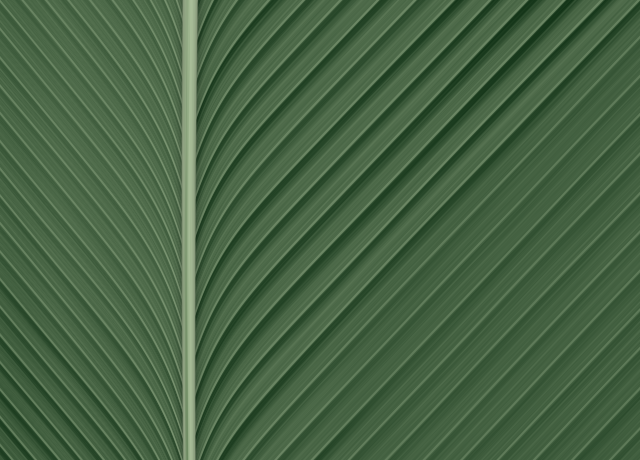
Give the GLSL for this texture, as a WebGL 2 fragment shader.

```glsl
#version 300 es
precision highp float;
// A pleated green leaf with a pale upright midrib and curved side veins.
// Each half is described by a vein label (height at which a vein leaves the
// rib); repeating that label gives folds, thin veins and stretched fibres.

uniform vec2 u_resolution;
out vec4 outColor;

const vec3 DEEP  = vec3(0.06, 0.19, 0.08);
const vec3 FACE  = vec3(0.33, 0.44, 0.31);
const vec3 VEIN  = vec3(0.52, 0.62, 0.48);
const vec3 RIB   = vec3(0.63, 0.71, 0.57);
const vec3 GROOVE = vec3(0.36, 0.48, 0.32);

float hash(float n) {
  return fract(sin(n * 91.17) * 4375.85);
}

vec2 gradientAt(vec2 cell) {
  float a = 6.2832 * hash(dot(cell, vec2(1.37, 7.91)));
  return vec2(cos(a), sin(a));
}

float gradientNoise(vec2 p) {
  vec2 i = floor(p), f = p - i;
  vec2 u = f * f * f * (f * (f * 6.0 - 15.0) + 10.0);
  vec2 e = vec2(1.0, 0.0);
  float low = mix(dot(gradientAt(i), f), dot(gradientAt(i + e), f - e), u.x);
  float high = mix(dot(gradientAt(i + e.yx), f - e.yx),
                   dot(gradientAt(i + 1.0), f - 1.0), u.x);
  return mix(low, high, u.y);
}

// Rise of a vein at distance d from the rib: steep first, then straight.
float veinRise(float d, float slope, float bend) {
  return slope * d + bend * (1.0 - exp(-d / 0.05));
}

float veinSteepness(float d, float slope, float bend) {
  return slope + bend / 0.05 * exp(-d / 0.05);
}

// Soft line wherever t is a whole number.
float repeatLine(float t, float width, float blur) {
  float dist = abs(fract(t + 0.5) - 0.5);
  return (1.0 - smoothstep(width, width + blur, dist)) * min(1.0, 0.5 / blur);
}

// Shadow below each fold: abrupt at the crest, fading away from it.
float foldShadow(float t, float start, float blur) {
  float f = fract(t);
  float ramp = smoothstep(start, 0.97, f);
  return ramp * (1.0 - smoothstep(1.0 - min(blur, 0.3), 1.0, f));
}

// Surface of one half, from fold coordinate t and distance d.
vec3 leafSurface(float t, float d, float blur, float shadow, float veins,
                 float veinLight, float ambient) {
  float id = floor(t);
  float depth = foldShadow(t, 0.28 + 0.2 * hash(id), blur);
  float minor = foldShadow(t * 2.0 + 0.3, 0.3, blur * 2.0);
  float fibre = gradientNoise(vec2(t * 15.0, d * 5.0))
              + 0.6 * gradientNoise(vec2(t * 34.0, d * 9.0));
  float shade = ambient + shadow * (0.75 + 0.35 * hash(id + 4.0)) * depth
              + 0.12 * shadow * minor + 0.09 * fibre;
  vec3 color = mix(FACE, DEEP, clamp(shade, -0.2, 1.0));

  float crest = repeatLine(t - 0.03, 0.012, blur);
  float thin = repeatLine(t * veins + 0.12, 0.02, blur * veins);
  float patchy = 0.65 + 0.7 * gradientNoise(vec2(t * 3.0, d * 4.0));
  float light = veinLight * (crest + 0.42 * thin * patchy);
  return mix(color, VEIN, clamp(light, 0.0, 0.85));
}

vec3 rightHalf(vec2 p, float d, float px) {
  float label = p.y - veinRise(d, 1.05, 0.13);
  float blur = 1.3 * px * length(vec2(1.0, veinSteepness(d, 1.05, 0.13))) / 0.085;
  float wobble = 0.05 * gradientNoise(vec2(label * 6.0, d * 3.0));
  float flatPart = smoothstep(0.08, 0.26, -label) * smoothstep(0.08, 0.5, d);
  float shadow = mix(0.66 + 0.22 * smoothstep(0.3, 0.8, d), 0.24, flatPart);
  float ambient = 0.08 + 0.16 * flatPart + 0.1 * smoothstep(0.6, 1.6, -label);
  ambient += 0.12 * exp(-d / 0.06);
  return leafSurface((label + 0.071) / 0.085 + wobble, d, blur, shadow, 4.0,
                     mix(0.52, 0.42, flatPart), ambient);
}

vec3 leftHalf(vec2 p, float d, float px) {
  float label = p.y - veinRise(d, 1.2, 0.14);
  float blur = 1.3 * px * length(vec2(1.0, veinSteepness(d, 1.2, 0.14))) / 0.06;
  float wobble = 0.08 * gradientNoise(vec2(label * 7.0, d * 4.0));
  float corner = smoothstep(0.0, 0.7, 0.55 - p.y + 0.7 * (d - 0.2));
  float shadow = 0.2 + 0.4 * corner;
  float ambient = 0.09 + 0.16 * corner + 0.1 * smoothstep(0.25, 0.42, d);
  return leafSurface(label / 0.06 + wobble, d, blur, shadow, 3.0,
                     0.5 + 0.3 * exp(-d / 0.08), ambient);
}

void main() {
  vec2 p = gl_FragCoord.xy / u_resolution.y;
  float px = 1.0 / u_resolution.y;
  float ribX = 0.410 + 0.010 * (p.y - 0.4) * (p.y - 0.4);
  float side = p.x - ribX;
  float d = abs(side);
  vec3 color = side > 0.0 ? rightHalf(p, d, px) : leftHalf(p, d, px);

  // Midrib: soft contact shade, rounded body and lengthwise grooves.
  float halfWidth = 0.0135 + 0.003 * p.y;
  color *= 1.0 - 0.18 * exp(-max(d - halfWidth, 0.0) / 0.008);
  float across = side / halfWidth;
  float groove = exp(-pow((across + 0.35) / 0.28, 2.0)) * mix(0.75, 0.25, p.y);
  float streak = gradientNoise(vec2(across * 5.0, p.y * 4.0));
  vec3 rib = mix(RIB, GROOVE, clamp(groove + 0.2 * streak, 0.0, 1.0));
  rib *= 1.05 - 0.25 * across * across;
  color = mix(color, rib, 1.0 - smoothstep(halfWidth - px, halfWidth + px, d));

  outColor = vec4(color, 1.0);
}
```
